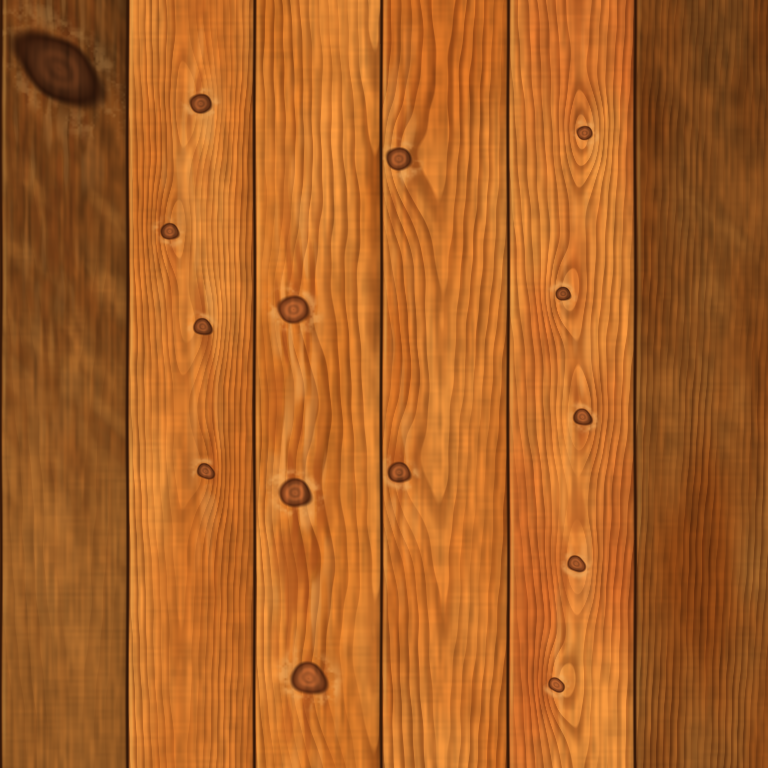
A Shadertoy shader for this texture:

```glsl
// Six upright pine boards, each with its own tone, arched grain and row of knots.
// Grain is the contour lines of a ring field that bulges around every knot;
// layered sines and stretched noise add wobble, fibres, saw marks and smoky stains.

const int   BOARDS = 6;
const float FIRST_SEAM = 0.001;
const float PITCH = 0.1652;
const float SEAM_HALF_WIDTH = 0.0015;
const float FIBRE_STRENGTH = 0.15;
const float SAW_STRENGTH = 0.06;

const vec3 SEAM_COLOR  = vec3(0.20, 0.09, 0.03);
const vec3 EDGE_LIGHT  = vec3(0.92, 0.64, 0.30);
const vec3 PALE_WOOD   = vec3(0.89, 0.55, 0.23);
const vec3 SMOKE_COLOR = vec3(0.37, 0.20, 0.07);
const vec3 LINE_TINT   = vec3(0.62, 0.50, 0.38);
const vec3 KNOT_CORE   = vec3(0.64, 0.34, 0.16);
const vec3 KNOT_RIM    = vec3(0.33, 0.15, 0.06);
const vec3 KNOT_HALO   = vec3(0.95, 0.68, 0.38);
const vec3 FLAME_COLOR = vec3(0.62, 0.27, 0.09);

const vec3 BOARD_COLOR[BOARDS] = vec3[BOARDS](
    vec3(0.58, 0.35, 0.14), vec3(0.79, 0.43, 0.15), vec3(0.81, 0.45, 0.15),
    vec3(0.79, 0.42, 0.14), vec3(0.80, 0.41, 0.16), vec3(0.54, 0.27, 0.08));
// Arch centre across the board, rings across, rings up the height, line strength
const vec4 GRAIN[BOARDS] = vec4[BOARDS](
    vec4(0.60, 11.0, 3.0, 0.18), vec4(0.42, 20.0, 4.0, 0.55),
    vec4(0.95, 13.0, 3.0, 0.62), vec4(0.48, 13.0, 5.0, 0.62),
    vec4(0.55, 14.0, 6.0, 0.55), vec4(-0.40, 19.0, 5.0, 0.62));
// Knot count, height of the top knot, gap between knots, radius
const vec4 KNOTS[BOARDS] = vec4[BOARDS](
    vec4(1.0, 0.91, 0.00, 0.058), vec4(4.0, 0.87, 0.155, 0.014),
    vec4(3.0, 0.57, 0.215, 0.022), vec4(2.0, 0.77, 0.340, 0.017),
    vec4(5.0, 0.81, 0.175, 0.012), vec4(0.0));
const float KNOT_ACROSS[BOARDS] = float[BOARDS](0.46, 0.47, 0.32, 0.16, 0.55, 0.5);
const float SMOKE[BOARDS] = float[BOARDS](0.85, 0.0, 0.0, 0.0, 0.0, 0.55);

float hash(vec2 p) {
    vec3 q = fract(p.xyx * vec3(0.1031, 0.1030, 0.0973));
    q += dot(q, q.yzx + 33.33);
    return fract((q.x + q.y) * q.z);
}

float noise(vec2 p) {
    vec2 i = floor(p), f = fract(p);
    f = f * f * (3.0 - 2.0 * f);
    return mix(mix(hash(i), hash(i + vec2(1, 0)), f.x),
               mix(hash(i + vec2(0, 1)), hash(i + vec2(1, 1)), f.x), f.y);
}

float fbm(vec2 p) {
    return 0.55 * noise(p) + 0.29 * noise(p * 2.1 + 7.3) + 0.16 * noise(p * 4.3 + 3.1);
}

// Returns ring bulge, distance to the nearest knot in radii, and flame streak mask
vec3 knotField(vec2 pos, int board) {
    vec4 k = KNOTS[board];
    vec3 field = vec3(0.0, 99.0, 0.0);
    for (int j = 0; j < int(k.x); j++) {
        vec2 seed = vec2(float(j) * 7.0 + 3.0, float(board) * 13.0 + 5.0);
        float spread = 0.45 * max(0.0, 1.0 - k.w * 20.0);
        float across = clamp(KNOT_ACROSS[board] + (hash(seed) - 0.5) * spread, 0.14, 0.84);
        float height = k.y - k.z * (float(j) + 0.3 * (hash(seed + 2.0) - 0.5));
        float size = k.w * mix(0.8, 1.1, hash(seed + 4.0));
        vec2 q = (pos - vec2(across * PITCH, height)) / size;
        field.x += 2.6 * exp(-dot(q * vec2(0.38, 0.19), q * vec2(0.38, 0.19)));
        field.z += exp(-q.x * q.x * 0.4 - abs(q.y) * 0.14);
        float tilt = k.w > 0.04 ? 0.35 : 0.10;
        vec2 e = vec2(q.x + tilt * q.y, q.y * 1.12 + tilt * q.x);
        field.y = min(field.y, length(e) + 0.10 * sin(q.x * 3.0 + seed.x) * sin(q.y * 2.6));
    }
    return field;
}

void mainImage(out vec4 fragColor, in vec2 fragCoord) {
    vec2 uv = fragCoord / iResolution.xy;
    float pixel = 1.0 / iResolution.y;

    // Board index and position within the board
    float s = (uv.x - FIRST_SEAM + 0.0005 * sin(uv.y * 17.0)) / PITCH;
    int board = clamp(int(floor(s)), 0, BOARDS - 1);
    float u = s - float(board);
    vec2 offset = vec2(float(board) * 17.0);
    vec3 knot = knotField(vec2(u * PITCH, uv.y), board);
    float tone = BOARD_COLOR[board].r / 0.80;

    // Ring field: nested arches, wobbling and bulging round knots
    vec4 grain = GRAIN[board];
    float arch = sqrt(pow(u - grain.x, 2.0) + 0.004);
    float wobble = 1.3 * fbm(vec2(u * 2.0, uv.y * 4.0) + offset)
                 + 0.06 * sin(uv.y * 41.0 + u * 9.0) + 0.04 * sin(uv.y * 97.0 + u * 17.0);
    float rings = uv.y * grain.z - arch * grain.y + wobble + knot.x;
    float phase = fract(rings);
    float line = smoothstep(0.30, 0.85, phase) * (1.0 - smoothstep(0.88, 1.0, phase));
    line *= clamp(1.3 - 1.6 * fwidth(rings), 0.0, 1.0);
    line *= smoothstep(0.1, 0.7, noise(vec2(u * 4.0, uv.y * 3.0) + offset)) * 0.7 + 0.3;

    // Board tone, fibres, saw marks and grain lines
    float fibre = noise(vec2(uv.x * 260.0, uv.y * 14.0)) + noise(vec2(uv.x * 150.0, uv.y * 40.0)) - 1.0;
    float saw = noise(vec2(uv.x * 30.0, uv.y * 230.0)) - 0.5;
    float patches = fbm(vec2(u * 1.8, uv.y * 4.0) + offset);
    vec3 color = mix(BOARD_COLOR[board], PALE_WOOD * tone, smoothstep(0.25, 0.8, patches));
    color *= 1.0 + FIBRE_STRENGTH * fibre + SAW_STRENGTH * saw;
    color *= mix(vec3(1.0), LINE_TINT, line * grain.w);

    // Smoky stain on the upper part of the dark boards
    float swirl = fbm(vec2(u * 3.0 + 2.0 * patches, uv.y * 20.0 + 3.0 * u) + offset);
    float stain = smoothstep(0.25, 0.85, uv.y + 0.8 * (swirl - 0.5));
    color = mix(color, SMOKE_COLOR * (0.55 + 0.9 * swirl + 0.3 * fibre), stain * SMOKE[board]);

    // Knots: reddish flame, pale torn halo, dark rim, ringed core
    float streak = noise(vec2(uv.x * 130.0 + 2.0 * wobble, uv.y * 18.0));
    float flame = min(knot.z, 1.0) * min(tone, 1.0);
    color = mix(color, FLAME_COLOR * tone, 0.6 * smoothstep(0.5, 0.85, streak) * flame);
    color = mix(color, KNOT_HALO * tone, 0.5 * smoothstep(0.5, 0.15, streak) * flame);
    float halo = exp(-pow((knot.y - 1.4) / 0.4, 2.0)) * smoothstep(0.35, 0.75, fbm(uv * 70.0));
    color = mix(color, KNOT_HALO * tone, 0.6 * halo * tone);
    vec3 core = mix(KNOT_CORE, KNOT_RIM, smoothstep(0.55, 0.95, knot.y));
    core *= tone * tone * (0.95 + 0.07 * sin(knot.y * 17.0) + 0.25 * fibre);
    color = mix(color, core, 1.0 - smoothstep(0.85, 1.15, knot.y));

    // Bevelled board edges and dark seams
    float toLeft = abs(u) * PITCH;
    float toRight = board < BOARDS - 1 ? abs(1.0 - u) * PITCH : 1.0;
    float wear = 0.2 + 0.5 * noise(vec2(float(board) * 5.0, uv.y * 18.0));
    color = mix(color, EDGE_LIGHT * tone, wear * exp(-pow((toLeft - 0.005) / 0.0022, 2.0)));
    color *= 1.0 - 0.35 * exp(-toRight / 0.004);
    float seam = min(toLeft, toRight) - SEAM_HALF_WIDTH;
    color = mix(SEAM_COLOR, color, smoothstep(-pixel, 1.5 * pixel, seam));
    fragColor = vec4(clamp(color, 0.0, 1.0), 1.0);
}
```
